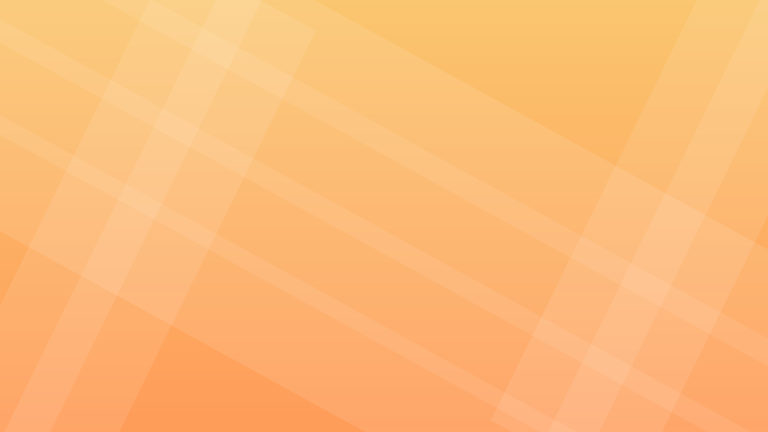
Give the GLSL for this background, as a Shadertoy shader.

```glsl
const vec3 TOP_GOLD = vec3(0.982, 0.776, 0.435);
const vec3 BOTTOM_ORANGE = vec3(0.998, 0.610, 0.350);
const float SHALLOW_SLOPE = 0.55;
const float STEEP_LEAN = 0.49;

// Smooth coverage of the interval between two edges
float band(float coord, float lower, float upper, float soft) {
    return smoothstep(lower - soft, lower + soft, coord)
         - smoothstep(upper - soft, upper + soft, coord);
}

// Translucent white laid over a colour
vec3 veil(vec3 base, float coverage, float opacity) {
    return mix(base, vec3(1.0), coverage * opacity);
}

// Three narrow stripes, thinning and closing up downwards
vec3 shallowStripes(vec3 base, float coord, float soft) {
    for (int i = 0; i < 3; i++) {
        float n = float(i);
        float centre = -0.162 + 0.2415 * n - 0.008 * n * n;
        float halfWidth = 0.032 - 0.0045 * n;
        base = veil(base, band(coord, centre - halfWidth, centre + halfWidth, soft), 0.075);
    }
    return base;
}

// Wide ribbon with a brighter inner strip
vec3 ribbon(vec3 base, float coord, vec2 outer, vec2 inner, float clip, float soft) {
    base = veil(base, clip * band(coord, outer.x, outer.y, soft), 0.09);
    return veil(base, clip * band(coord, inner.x, inner.y, soft), 0.085);
}

void mainImage(out vec4 fragColor, in vec2 fragCoord) {
    // Height units, measured down from the top
    vec2 p = vec2(fragCoord.x, iResolution.y - fragCoord.y) / iResolution.y;
    float soft = 0.8 / iResolution.y;
    float shallow = p.y - SHALLOW_SLOPE * p.x;
    float steep = p.x + STEEP_LEAN * p.y;

    // Background gradient
    vec3 color = mix(TOP_GOLD, BOTTOM_ORANGE, p.y);

    // Broad diagonal and its stripes
    color = veil(color, band(shallow, -0.400, 0.535, soft), 0.10);
    color = shallowStripes(color, shallow, soft);

    // Crossing ribbons, each cut off at one end
    float leftClip = smoothstep(-soft, soft, shallow + 0.331);
    float rightClip = smoothstep(-soft, soft, 0.348 - shallow);
    color = ribbon(color, steep, vec2(0.347, 0.766), vec2(0.500, 0.606), leftClip, soft);
    color = ribbon(color, steep, vec2(1.613, 2.022), vec2(1.759, 1.877), rightClip, soft);

    fragColor = vec4(color, 1.0);
}
```
